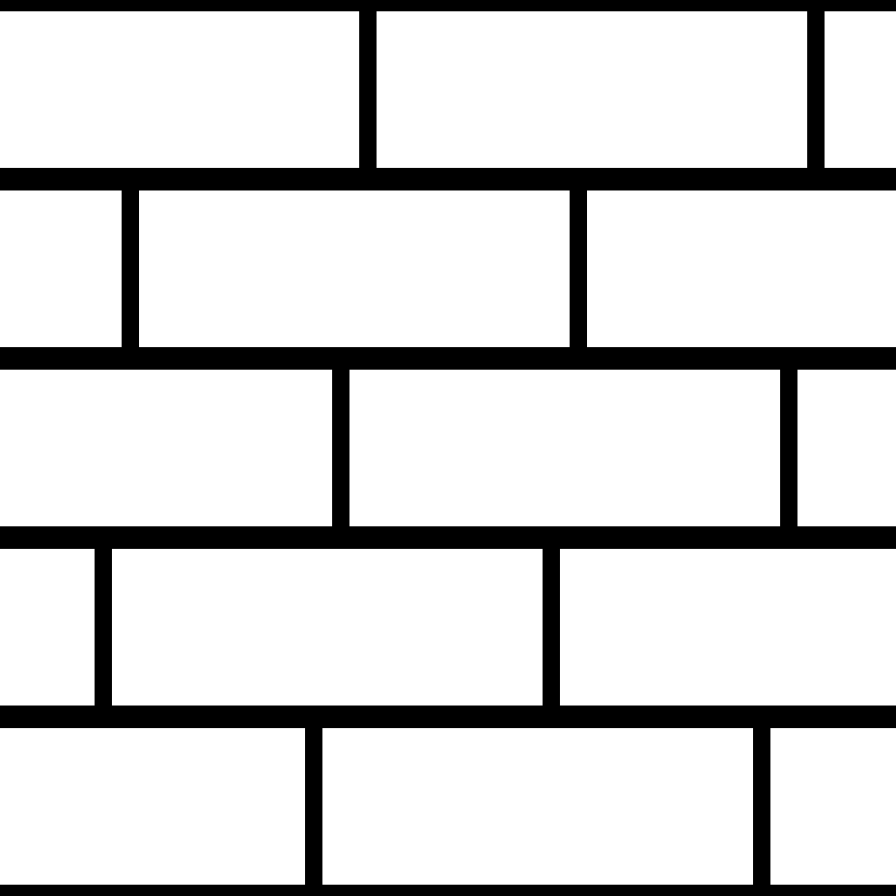
Write a three.js fragment shader that draws this pattern.

```glsl
// Running-bond brick wall: white bricks parted by black joints, each course shifted sideways.

varying vec2 vUv;

const vec2 BRICKS = vec2(2.0, 5.0);              // repeats across and up
const vec2 JOINT_WIDTH = vec2(0.0194, 0.0252);   // upright and level joints, in canvas units
const float FIRST_JOINT = 0.7003;                // upright joint of the bottom course, in bricks
const float COURSE_SHIFT = 0.5302;               // sideways step per course, in bricks
const vec3 BRICK_COLOR = vec3(1.0);
const vec3 JOINT_COLOR = vec3(0.0);

// Distance to the nearest whole number on each axis
vec2 distanceToGrid(vec2 p) {
  return abs(fract(p + 0.5) - 0.5);
}

void main() {
  // Brick space, with every course moved along by its index
  vec2 cell = vUv * BRICKS;
  float course = mod(floor(cell.y), BRICKS.y);
  cell.x -= FIRST_JOINT + course * COURSE_SHIFT;

  // Distance outside the joint lines, back in canvas units
  vec2 outside = distanceToGrid(cell) / BRICKS - 0.5 * JOINT_WIDTH;

  // Edges smoothed over one screen pixel
  vec2 pixel = max(fwidth(vUv), vec2(1e-5));
  vec2 coverage = clamp(outside / pixel + 0.5, 0.0, 1.0);

  gl_FragColor = vec4(mix(JOINT_COLOR, BRICK_COLOR, coverage.x * coverage.y), 1.0);
}
```
